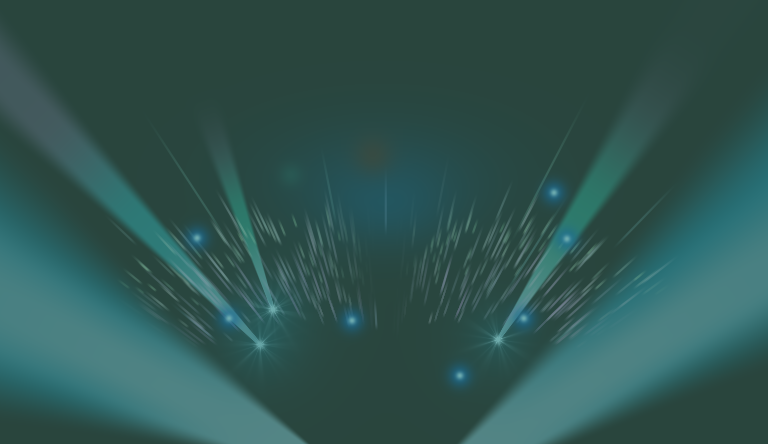
A WebGL 2 fragment shader for this background:

```glsl
#version 300 es
precision highp float;
// Stage lights: broad and narrow beams, radial streaks and glowing orbs on dark green.

uniform vec2 u_resolution;
out vec4 outColor;

const float ASPECT = 1.73;
const vec3 BASE = vec3(0.16, 0.27, 0.24);
const vec3 TEAL = vec3(0.15, 0.45, 0.48);
const vec3 PALE = vec3(0.35, 0.54, 0.54);
const vec3 GREEN = vec3(0.18, 0.49, 0.43);
const vec3 MIST = vec3(0.30, 0.38, 0.41);
const vec3 SPARK = vec3(0.46, 0.70, 0.70);
const vec3 ORB_BLUE = vec3(0.10, 0.42, 0.58);
const vec3 HAZE_BLUE = vec3(0.13, 0.36, 0.42);
const vec3 AMBER = vec3(0.24, 0.29, 0.24);

const vec2 VANISH = vec2(0.869, -0.086);
const float STREAK_WIDTH = 0.0028;
const int SCATTER_LAYERS = 6;

// Long streaks: angle from vertical, inner radius, outer radius, strength.
const vec4 STREAKS[11] = vec4[](
  vec4(-0.58, 0.64, 1.01, 0.28), vec4(-0.19, 0.58, 0.78, 0.22),
  vec4(0.0, 0.55, 0.72, 0.28), vec4(0.482, 0.60, 1.0, 0.28),
  vec4(0.772, 0.73, 0.95, 0.28), vec4(-0.81, 0.77, 0.88, 0.25),
  vec4(-0.876, 0.49, 0.64, 0.35), vec4(0.88, 0.48, 0.64, 0.3),
  vec4(-0.06, 0.34, 0.42, 0.4), vec4(0.19, 0.60, 0.76, 0.12),
  vec4(0.565, 0.50, 0.78, 0.3));

const vec2 ORBS[7] = vec2[](
  vec2(0.444, 0.464), vec2(0.516, 0.283), vec2(0.793, 0.278), vec2(1.036, 0.154),
  vec2(1.180, 0.283), vec2(1.277, 0.462), vec2(1.248, 0.566));

const vec2 LAMPS[3] = vec2[](vec2(0.586, 0.224), vec2(0.615, 0.303), vec2(1.122, 0.235));

vec3 hash3(vec2 p) {
  vec3 q = fract(p.xyx * vec3(0.1031, 0.1030, 0.0973));
  q += dot(q, q.yxz + 33.33);
  return fract((q.xxy + q.yzz) * q.zyx);
}

float gauss(vec2 d, vec2 radius) {
  d /= radius;
  return exp(-dot(d, d));
}

// Beam space: x runs 0 to 1 from lamp to end, y is the offset in half widths.
vec2 beamSpace(vec2 p, vec2 from, vec2 to, float endWidth) {
  vec2 axis = to - from;
  float len = length(axis);
  vec2 dir = axis / len;
  vec2 d = p - from;
  float t = dot(d, dir) / len;
  float side = dot(d, vec2(-dir.y, dir.x));
  return vec2(t, side / (0.004 + endWidth * max(t, 0.0)));
}

float beamMask(vec2 b, float softness) {
  float s = mix(0.15, softness, clamp(b.x, 0.0, 1.0));
  return (1.0 - smoothstep(1.0 - s, 1.0 + s, abs(b.y))) * smoothstep(-0.01, 0.02, b.x);
}

vec3 broadBeam(vec3 col, vec2 b, float coreShift) {
  float core = 1.0 - smoothstep(0.1, 1.0, abs(b.y - coreShift * b.x));
  float pale = mix(1.0, core, smoothstep(0.25, 0.8, b.x)) * (1.0 - 0.3 * b.x);
  return mix(col, mix(TEAL, PALE, clamp(pale, 0.0, 1.0)), 0.95 * beamMask(b, 0.55));
}

vec3 narrowBeam(vec3 col, vec2 b, vec3 middle, float endAlpha) {
  vec3 tint = mix(SPARK * 0.85, middle, smoothstep(0.0, 0.4, b.x));
  tint = mix(tint, MIST, smoothstep(0.45, 0.85, b.x));
  float alpha = mix(0.95, endAlpha, smoothstep(0.35, 1.0, b.x));
  return mix(col, tint, alpha * beamMask(b, 0.65));
}

// Tapered radial stroke in polar space (angle, radius).
float streak(vec2 polar, float angle, float inner, float outer) {
  float w = max(STREAK_WIDTH, 0.8 / u_resolution.y);
  float across = abs(polar.x - angle) * polar.y;
  float t = (polar.y - inner) / (outer - inner);
  float ends = smoothstep(0.0, 0.25, t) * (1.0 - smoothstep(0.4, 1.0, t));
  return ends * (1.0 - smoothstep(0.3 * w, 1.4 * w, across));
}

void main() {
  vec2 p = gl_FragCoord.xy / u_resolution * vec2(ASPECT, 1.0);
  vec3 col = BASE;

  // Central haze and warm spot
  col = mix(col, HAZE_BLUE, 0.4 * gauss(p - vec2(0.86, 0.60), vec2(0.27, 0.13)));
  col = mix(col, HAZE_BLUE, 0.6 * gauss(p - vec2(0.87, 0.54), vec2(0.14, 0.09)));
  col = mix(col, AMBER, 0.7 * gauss(p - vec2(0.84, 0.65), vec2(0.045)));
  col = mix(col, GREEN, 0.25 * gauss(p - vec2(0.655, 0.606), vec2(0.025)));

  // Broad side beams
  col = broadBeam(col, beamSpace(p, vec2(0.782, -0.079), vec2(0.0, 0.321), 0.19), 0.0);
  col = broadBeam(col, beamSpace(p, vec2(0.869, -0.179), vec2(1.73, 0.446), 0.18), -0.25);

  // Narrow beams
  col = narrowBeam(col, beamSpace(p, LAMPS[0], vec2(0.0, 0.83), 0.056), GREEN + vec3(0, 0, 0.05), 0.7);
  col = narrowBeam(col, beamSpace(p, LAMPS[1], vec2(0.45, 0.80), 0.026), GREEN, 0.0);
  col = narrowBeam(col, beamSpace(p, LAMPS[2], vec2(1.577, 0.932), 0.058), GREEN, 0.05);

  // Long streaks
  vec2 d = p - VANISH;
  vec2 polar = vec2(atan(d.x, d.y), length(d));
  for (int i = 0; i < 11; i++) {
    vec4 s = STREAKS[i];
    vec3 tint = mix(PALE, SPARK, hash3(vec2(i, 7)));
    col = mix(col, tint, s.w * streak(polar, s.x, s.y, s.z));
  }

  // Scattered short streaks
  float spread = smoothstep(0.03, 0.3, abs(polar.x)) * (1.0 - smoothstep(0.85, 1.0, abs(polar.x)));
  for (int i = 0; i < SCATTER_LAYERS; i++) {
    float cells = 40.0 + 9.0 * float(i);
    float id = floor(polar.x * cells);
    vec3 h = hash3(vec2(id + 200.0, float(i) * 17.0 + 3.0));
    vec3 tint = mix(PALE, SPARK, h.zxy) + vec3(0.12, 0.0, 0.0) * h.y;
    float angle = (id + 0.5) / cells;
    float inner = 0.3 + 0.2 * abs(angle) + 0.25 * h.x;
    float mark = streak(polar, angle, inner, inner + 0.03 + 0.09 * h.y);
    col = mix(col, tint, 0.5 * h.z * step(0.5, h.z) * spread * mark);
  }

  // Lamp flares with fine rays
  for (int i = 0; i < 3; i++) {
    vec2 q = p - LAMPS[i];
    float r = length(q);
    float a = atan(q.y, q.x + 1e-5);
    float rays = pow(abs(cos(a * 4.0 + float(i))), 12.0) + 0.6 * pow(abs(cos(a * 7.0 + 1.0)), 16.0);
    col = mix(col, TEAL, 0.55 * exp(-r / 0.055));
    col = mix(col, SPARK, clamp(0.4 * rays * exp(-r / 0.025) + gauss(q, vec2(0.010)), 0.0, 0.9));
  }

  // Blue orbs
  for (int i = 0; i < 7; i++) {
    vec2 q = p - ORBS[i];
    col = mix(col, ORB_BLUE, 0.8 * gauss(q, vec2(0.025)));
    col = mix(col, SPARK, 0.9 * gauss(q, vec2(0.008)));
  }

  outColor = vec4(col, 1.0);
}
```
